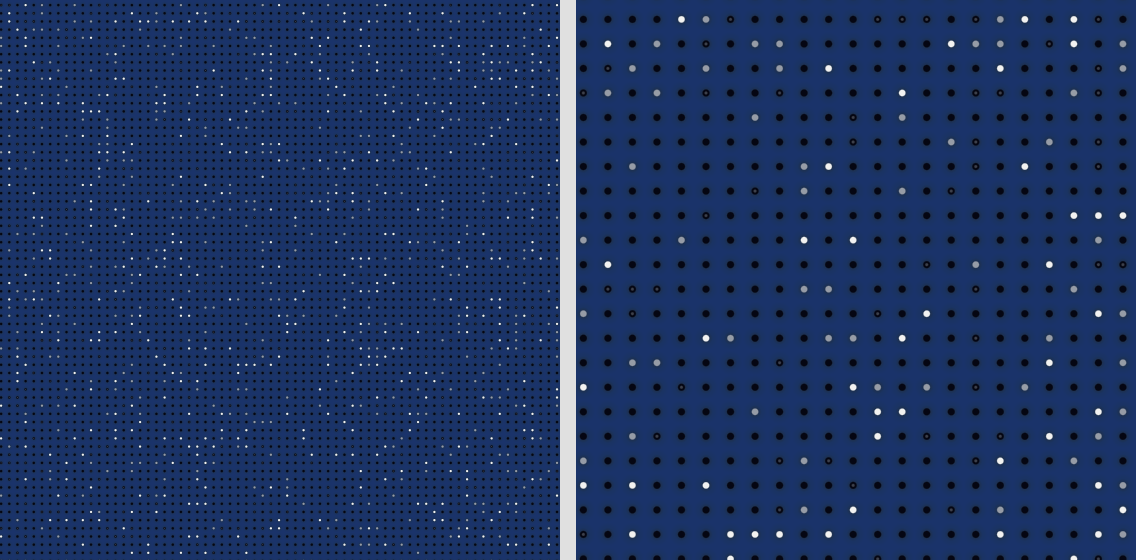
Left, the full canvas; right, a detail of the centre.
Write a Shadertoy shader that draws this pattern.

```glsl
// A navy panel covered by a fine square grid of small round lamps.
// Most lamps are off and black; gradient noise, stretched along rows and
// columns, gathers the grey and white ones into short broken runs.

float hash(vec2 p) {
    vec3 q = fract(p.xyx * vec3(0.1031, 0.1030, 0.0973));
    q += dot(q, q.yzx + 33.33);
    return fract((q.x + q.y) * q.z);
}

vec2 gradient(vec2 corner) {
    float angle = 6.2832 * hash(corner + 71.0);
    return vec2(cos(angle), sin(angle));
}

float gradientNoise(vec2 p) {
    vec2 i = floor(p), f = fract(p);
    vec2 u = f * f * f * (f * (f * 6.0 - 15.0) + 10.0);
    vec2 e = vec2(1.0, 0.0);
    float low = mix(dot(gradient(i), f), dot(gradient(i + e), f - e), u.x);
    float high = mix(dot(gradient(i + e.yx), f - e.yx),
                     dot(gradient(i + 1.0), f - 1.0), u.x);
    return mix(low, high, u.y);
}

// Coverage of a disc with a soft edge at least one pixel wide
float disc(float dist, float radius, float pixel) {
    float edge = max(pixel, 0.05);
    return clamp((radius - dist) / edge + 0.5, 0.0, 1.0);
}

void mainImage(out vec4 fragColor, in vec2 fragCoord) {
    // Grid of 68.5 cells, shifted so the border cuts the outer cells
    vec2 uv = fragCoord / iResolution.y;
    vec2 grid = uv * 68.5 + vec2(0.366, -0.376);
    vec2 id = floor(grid) + 5.0;
    float dist = length(fract(grid) - 0.5);
    float pixel = 68.5 / iResolution.y;

    // Panel, with a duller halo around each lamp
    vec3 color = mix(vec3(0.112, 0.19, 0.32), vec3(0.10, 0.20, 0.39),
                     smoothstep(0.14, 0.30, dist));
    color = mix(color, vec3(0.10, 0.20, 0.415), smoothstep(0.28, 0.52, dist));

    // Chance of being lit follows short vertical and horizontal streaks
    float columns = gradientNoise(id * vec2(0.83, 0.37) + 3.4);
    float rows = gradientNoise(id * vec2(0.37, 0.83) + 47.6);
    float chance = 0.09 + 0.55 * max(0.0, max(columns, rows));
    float pick = hash(id + 19.0);
    float lit = step(pick, chance);
    float dim = step(pick, chance + 0.10) - lit;

    // Lamp: black when off, grey or white when lit
    vec3 glow = mix(vec3(0.59, 0.61, 0.65), vec3(0.95, 0.95, 0.94),
                    step(0.5, hash(id + 137.0)));
    vec3 lamp = mix(vec3(0.02, 0.025, 0.07), glow, lit);

    // Dim lamps keep a dark rim around a faint core
    lamp = mix(lamp, vec3(0.24, 0.25, 0.29), dim * disc(dist, 0.06, pixel));
    color = mix(color, lamp, disc(dist, mix(0.145, 0.135, lit), pixel));

    fragColor = vec4(color, 1.0);
}
```
